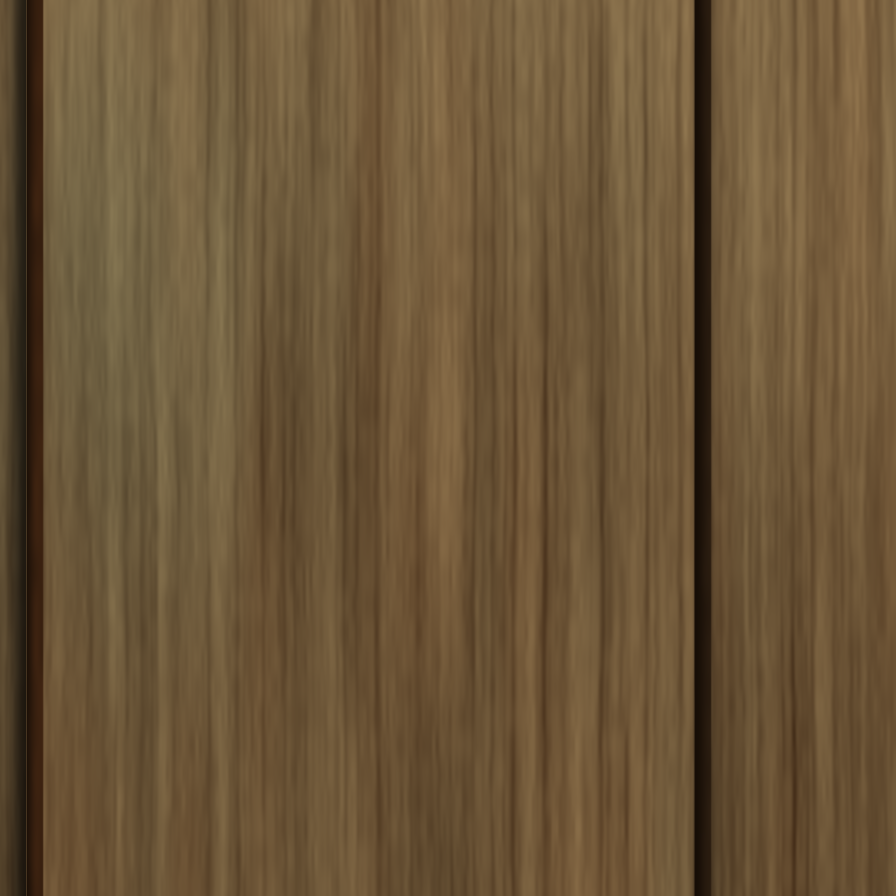
Reproduce this texture procedurally as a Shadertoy shader.

```glsl
// Vertical brown wood boards parted by two narrow dark grooves.
// Grain is stretched value noise plus cellular dark streaks; layered sines bend
// the fibres, and a soft cool sheen lightens the upper left of the wood.

const float PITCH = 0.7455;         // distance between grooves
const float FIRST_GROOVE = 0.0295;  // left edge of the first groove
const float GROOVE_WIDTH = 0.0187;

const vec3 WOOD_DARK = vec3(0.325, 0.235, 0.140);
const vec3 WOOD_LIGHT = vec3(0.535, 0.435, 0.290);
const vec3 COOL_SHIFT = vec3(-0.022, 0.010, 0.016);
const vec3 GROOVE_DEEP = vec3(0.085, 0.050, 0.022);
const vec3 GROOVE_RED = vec3(0.245, 0.138, 0.065);
const vec3 GROOVE_BROWN = vec3(0.170, 0.115, 0.065);

float hash(vec2 p) {
    vec3 q = fract(p.xyx * vec3(0.1031, 0.1030, 0.0973));
    q += dot(q, q.yzx + 33.33);
    return fract((q.x + q.y) * q.z);
}

// Smooth value noise, centred on zero
float noise(vec2 p) {
    vec2 cell = floor(p);
    vec2 f = fract(p);
    f = f * f * (3.0 - 2.0 * f);
    float low = mix(hash(cell), hash(cell + vec2(1.0, 0.0)), f.x);
    float high = mix(hash(cell + vec2(0.0, 1.0)), hash(cell + 1.0), f.x);
    return mix(low, high, f.y) - 0.5;
}

// Dark lines at jittered cell positions, fading in and out along their length
float streaks(vec2 p, float count, float width, float seed) {
    float x = p.x * count;
    float ink = 0.0;
    for (int i = -1; i <= 1; i++) {
        float cell = floor(x) + float(i);
        float centre = cell + 0.15 + 0.7 * hash(vec2(cell, seed));
        float strength = hash(vec2(cell, seed + 7.0));
        float phase = 6.2832 * hash(vec2(cell, seed + 13.0));
        float fade = 0.7 + 0.2 * sin(p.y * 5.0 + phase) + 0.1 * sin(p.y * 17.0 + phase * 3.0);
        float d = (x - centre) / width;
        ink = max(ink, strength * fade * exp(-d * d));
    }
    return ink;
}

// Lightness of the grain: about 0 for dark fibres, 1 for pale ones
float grain(vec2 p, float seed) {
    vec2 q = p + vec2(seed * 3.7, seed * 5.3);
    q.x += 0.0012 * sin(q.y * 7.0 + q.x * 9.0) + 0.0005 * sin(q.y * 23.0 + q.x * 31.0);
    float tone = 0.66;
    tone += 0.30 * noise(q * vec2(11.0, 1.8));
    tone += 0.42 * noise(q * vec2(58.0, 1.6));
    tone += 0.34 * noise(q * vec2(150.0, 5.0));
    tone += 0.20 * noise(q * vec2(270.0, 32.0));
    tone -= 0.42 * streaks(q, 34.0, 0.11, seed + 2.0);
    tone -= 0.22 * streaks(q, 85.0, 0.20, seed + 5.0);
    return tone;
}

// Wide soft patch of light
float glow(vec2 p, vec2 centre, vec2 radius) {
    vec2 d = (p - centre) / radius;
    return exp(-dot(d, d));
}

vec3 wood(vec2 p, float board) {
    float sheen = glow(p, vec2(0.10, 0.66), vec2(0.24, 0.36));
    float tone = grain(p, board + 11.0);
    tone += 0.30 * (p.y - 0.5) + 0.14 * sheen;
    tone -= 0.12 * glow(p, vec2(0.50, 0.42), vec2(0.16, 0.40));
    vec3 color = mix(WOOD_DARK, WOOD_LIGHT, clamp(tone, -0.3, 1.2));
    float cool = sheen + 0.7 * noise(p * vec2(24.0, 2.5) + 40.0);
    return color + COOL_SHIFT * cool;
}

// Groove floor, darkest under its left lip; across runs 0 to 1
vec3 groove(float across, float y, float board) {
    vec3 lit = mix(GROOVE_RED, GROOVE_BROWN, clamp(board, 0.0, 1.0));
    float light = smoothstep(0.05, 0.95, across + 0.25 * (1.0 - board));
    light *= 0.9 + 0.3 * noise(vec2(across * 2.0, y * 22.0 + board * 9.0));
    return mix(GROOVE_DEEP, lit, light);
}

void mainImage(out vec4 fragColor, in vec2 fragCoord) {
    vec2 p = fragCoord / iResolution.xy;
    float soft = max(1.0 / iResolution.x, 0.0012);

    // Board index and position measured from its left groove
    float along = (p.x - FIRST_GROOVE) / PITCH;
    float board = floor(along);
    float x = fract(along) * PITCH;
    float toNext = PITCH - x;

    // Wood, shaded close to the groove edges
    vec3 color = wood(p, board);
    color *= 1.0 - 0.22 * exp(-abs(x - GROOVE_WIDTH) / 0.010) * step(0.5, board);
    float shadeWidth = board < 0.0 ? 0.026 : 0.003;
    float shade = 1.0 - smoothstep(0.0, shadeWidth, toNext);
    color *= 1.0 - (board < 0.0 ? 0.68 : 0.15) * shade;
    color *= board < 0.0 ? 0.84 : 1.0;

    // Groove, with both edges smoothed
    float nearest = floor(along + 0.5);
    float g = p.x - FIRST_GROOVE - nearest * PITCH;
    float mask = smoothstep(-soft, soft, g) * (1.0 - smoothstep(-soft, soft, g - GROOVE_WIDTH));
    color = mix(color, groove(clamp(g / GROOVE_WIDTH, 0.0, 1.0), p.y, nearest), mask);

    fragColor = vec4(clamp(color, 0.0, 1.0), 1.0);
}
```
